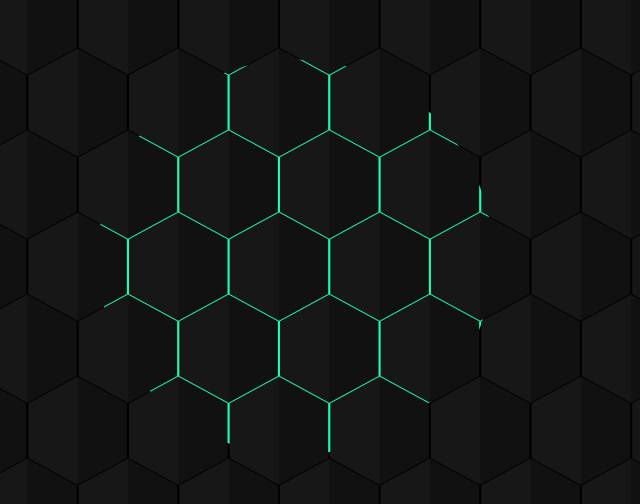
This background is drawn by a WebGL 2 fragment shader. Its source:

```glsl
#version 300 es
precision highp float;

uniform vec2 u_resolution;
out vec4 outColor;

const vec3 FACE_LIGHT = vec3(0.090);
const vec3 FACE_DARK = vec3(0.067);
const vec3 GAP_COLOR = vec3(0.0);
const vec3 GLOW_COLOR = vec3(0.10, 1.0, 0.70);

// Distances to the slanted and the upright edges of a cell, negative inside
vec2 hexEdges(vec2 p, float halfWidth, float halfHeight, float rise) {
  p = abs(p);
  float slope = rise / halfWidth;
  float slanted = (p.y + p.x * slope - halfHeight) * inversesqrt(1.0 + slope * slope);
  return vec2(slanted, p.x - halfWidth);
}

// Offset from the centre of the closest point on a rectangular grid
vec2 repeatCentered(vec2 p, vec2 period) {
  return mod(p + 0.5 * period, period) - 0.5 * period;
}

// Antialiased coverage of the area where the distance is positive
float coverage(float d, float pixel) {
  return clamp(d / pixel + 0.5, 0.0, 1.0);
}

void main() {
  // Units of canvas height
  float pixel = 1.0 / u_resolution.y;
  vec2 p = gl_FragCoord.xy * pixel;

  // Two interleaved grids form the honeycomb
  vec2 spacing = vec2(0.1997, 0.1628);
  float rise = 0.0543;
  float halfHeight = spacing.y - rise;
  vec2 period = spacing * vec2(1.0, 2.0);
  vec2 q = p - vec2(0.5534, 0.4710);
  vec2 cellA = repeatCentered(q, period);
  vec2 cellB = repeatCentered(q - 0.5 * period, period);
  vec2 edgesA = hexEdges(cellA, 0.5 * spacing.x, halfHeight, rise);
  vec2 edgesB = hexEdges(cellB, 0.5 * spacing.x, halfHeight, rise);
  bool useA = max(edgesA.x, edgesA.y) < max(edgesB.x, edgesB.y);
  vec2 cell = useA ? cellA : cellB;
  vec2 edges = useA ? edgesA : edgesB;

  // Each face is split into a light left half and a dark right half
  vec3 face = mix(FACE_LIGHT, FACE_DARK, coverage(cell.x, pixel));

  // Thin slanted gaps and wider upright gaps
  float slantedGap = coverage(edges.x + 0.0009, pixel);
  float uprightGap = coverage(edges.y + 0.0021, pixel);
  float gap = max(slantedGap, uprightGap);

  // A round light behind the faces shows through the gaps
  float light = coverage(0.3922 - distance(p, vec2(0.5858, 0.4895)), pixel);
  vec3 behind = mix(GAP_COLOR, GLOW_COLOR, light);

  outColor = vec4(mix(face, behind, gap), 1.0);
}
```
